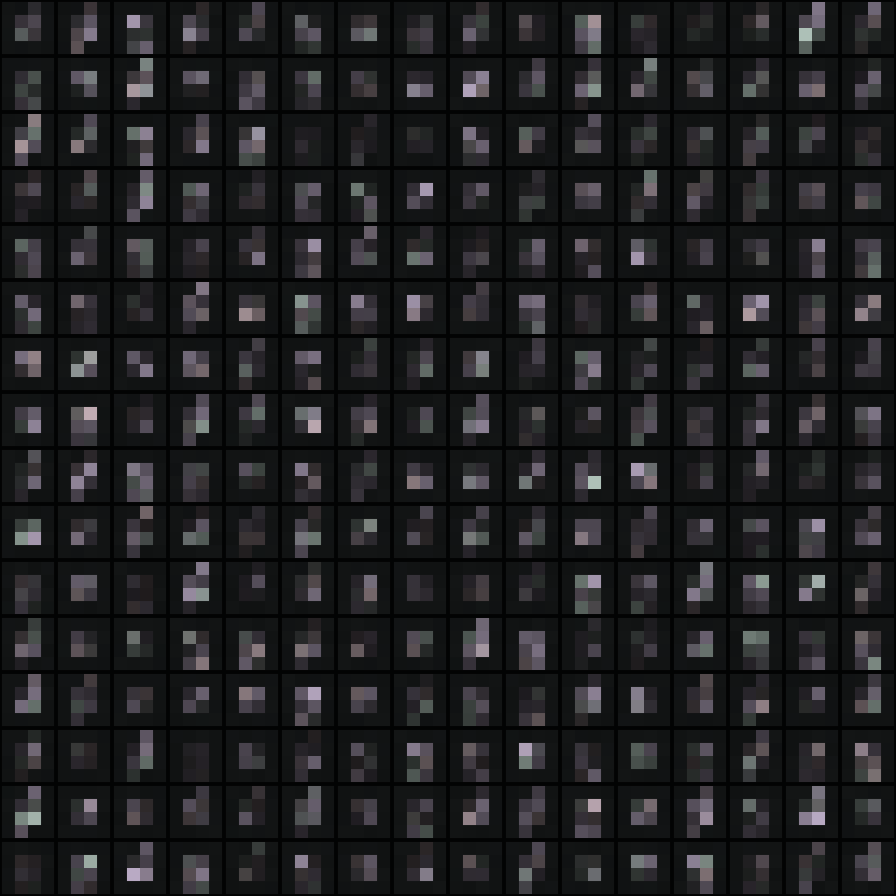
Write a WebGL 2 fragment shader that draws this pattern.

```glsl
#version 300 es
precision highp float;
// A 16 by 16 grid of charcoal tiles parted by thin black lines. Each tile is a
// 4 by 4 mosaic whose two middle columns carry a small grey, faintly tinted mark.
// Hashes choose the mark's outline, the block levels and the block tints.

uniform vec2 u_resolution;
out vec4 fragColor;

const float TILES = 16.0;
const float BLOCKS = 4.0;
const float LINE_HALF = 0.034;   // half line width, in tiles
const vec3 LINE_COLOR = vec3(0.008, 0.010, 0.010);
const vec3 TILE_COLOR = vec3(0.068, 0.076, 0.077);
const vec3 MAUVE = vec3(1.02, 0.94, 1.08);
const vec3 SAGE = vec3(0.93, 1.03, 0.98);
const vec3 WARM = vec3(1.08, 0.96, 0.99);

float hash(vec2 p, float seed) {
    vec3 q = fract(vec3(p.xyx + seed * 17.31) * vec3(0.1031, 0.1030, 0.0973));
    q += dot(q, q.yzx + 33.33);
    return fract((q.x + q.y) * q.z);
}

// Strength of a block in the mark; zero where the tile stays empty.
float markStrength(vec2 block, float kind) {
    if (block.x < 0.5 || block.x > 2.5 || block.y < -0.5 || block.y > 3.5) return 0.0;
    bool left = block.x < 1.5;
    bool ascender = kind > 0.30 && kind < 0.70;
    bool bend = kind > 0.50 && kind < 0.70;
    bool tail = kind >= 0.70;
    float side = left ? 0.65 : 0.87;

    if (block.y > 2.5) return (ascender && !left) ? 0.88 : 0.0;
    if (block.y < 0.5) return (tail || (bend && left)) ? side : 0.0;
    if (block.y > 1.5) return ascender ? side : 1.0;
    return tail ? side : 1.0;
}

vec3 blockTint(vec2 id) {
    float pick = hash(id, 3.0);
    vec3 tint = mix(MAUVE, SAGE, smoothstep(0.55, 0.85, pick));
    return mix(tint, WARM, smoothstep(0.65, 0.95, hash(id, 4.0)));
}

vec3 blockColor(vec2 tile, vec2 block) {
    vec2 id = tile * BLOCKS + block;
    vec3 base = TILE_COLOR + 0.012 * (hash(id, 5.0) - 0.5);
    float strength = markStrength(block, hash(tile, 1.0));
    if (strength <= 0.0) return base;

    float light = strength * mix(hash(id, 2.0), hash(tile, 6.0), 0.35);
    float level = 0.11 + 0.66 * light * light;
    return max(base, level * blockTint(id));
}

// Blends the four nearest blocks over one pixel to smooth their edges.
vec3 mosaic(vec2 tile, vec2 grid, vec2 pixel) {
    vec2 shifted = grid - 0.5;
    vec2 corner = floor(shifted);
    vec2 blend = clamp((fract(shifted) - 0.5) / pixel + 0.5, 0.0, 1.0);
    vec3 low = mix(blockColor(tile, corner),
                   blockColor(tile, corner + vec2(1.0, 0.0)), blend.x);
    vec3 high = mix(blockColor(tile, corner + vec2(0.0, 1.0)),
                    blockColor(tile, corner + vec2(1.0)), blend.x);
    return mix(low, high, blend.y);
}

// Coverage of the tile face inside its surrounding lines.
float tileFace(vec2 local, vec2 pixel) {
    vec2 inset = min(local, 1.0 - local) - LINE_HALF;
    vec2 cover = clamp(inset / pixel + 0.5, 0.0, 1.0);
    return cover.x * cover.y;
}

void main() {
    vec2 place = gl_FragCoord.xy / u_resolution * TILES;
    vec2 tilePixel = TILES / u_resolution;
    vec2 tile = floor(place);
    vec2 local = fract(place);

    float toBlocks = BLOCKS / (1.0 - 2.0 * LINE_HALF);
    vec2 grid = (local - LINE_HALF) * toBlocks;
    vec3 face = mosaic(tile, grid, tilePixel * toBlocks);

    fragColor = vec4(mix(LINE_COLOR, face, tileFace(local, tilePixel)), 1.0);
}
```
